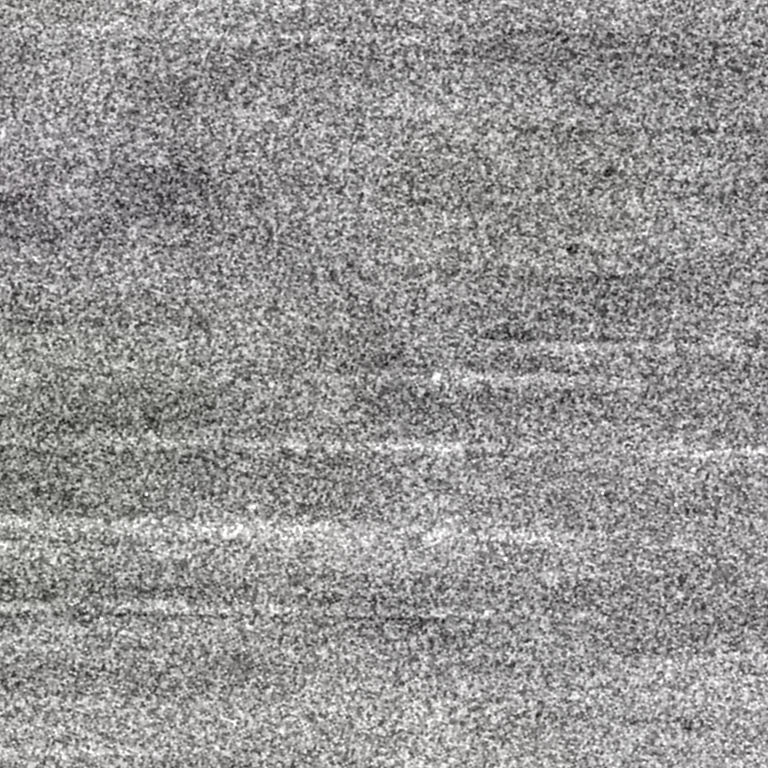
This texture is drawn by a WebGL 2 fragment shader. Its source:

```glsl
#version 300 es
precision highp float;
// Grey, grainy surface crossed by faint, almost level streaks.
// Two turned layers of value noise make the grain; stretched noise and
// jittered rows make bands and streaks; sparse cells hold specks.

uniform vec2 u_resolution;
out vec4 fragColor;

const vec3 BASE_COLOR = vec3(0.579, 0.573, 0.574);
const float GRAIN_AMOUNT = 0.245;
const vec2 GRAIN_FINE = vec2(285.0, 320.0);   // cells per canvas
const vec2 GRAIN_COARSE = vec2(235.0, 265.0);
const float STREAK_SLOPE = 0.02;
const float BRIGHT_ROWS = 11.0;
const float DARK_ROWS = 8.0;
const float BRIGHT_AMOUNT = 0.17;
const float DARK_AMOUNT = 0.17;
const float BAND_AMOUNT = 0.07;
const float FIBRE_AMOUNT = 0.045;
const float PATCH_AMOUNT = 0.04;
const float TINT_AMOUNT = 0.010;
const vec2 STAIN_CENTER = vec2(0.505, 0.51);
const float STAIN_RADIUS = 0.04;
const float STAIN_AMOUNT = 0.15;

// Integer hash of a lattice cell, 0 to 1
float hash(vec2 cell, float seed) {
    uvec2 q = uvec2(ivec2(cell)) * uvec2(1597u, 3571u);
    uint h = q.x ^ (q.y * 7919u) ^ (uint(seed) * 9781u);
    h = h * 747796405u + 2891336u;
    h = ((h >> ((h >> 28u) + 4u)) ^ h) * 277803737u;
    h = (h >> 22u) ^ h;
    return float(h >> 8u) / 16777216.0;
}

// Smooth value noise, -1 to 1
float noise(vec2 p, float seed) {
    vec2 cell = floor(p);
    vec2 f = fract(p);
    f = f * f * (3.0 - 2.0 * f);
    float low = mix(hash(cell, seed), hash(cell + vec2(1, 0), seed), f.x);
    float high = mix(hash(cell + vec2(0, 1), seed), hash(cell + vec2(1, 1), seed), f.x);
    return 2.0 * mix(low, high, f.y) - 1.0;
}

vec2 turn(vec2 p, float angle) {
    float c = cos(angle), s = sin(angle);
    return vec2(c * p.x - s * p.y, s * p.x + c * p.y);
}

// Two layers on differently turned lattices hide the grid
float grain(vec2 p) {
    float fine = noise(turn(p, 0.31) * GRAIN_FINE, 1.0);
    float coarse = noise(turn(p, -0.43) * GRAIN_COARSE, 2.0);
    return fine + 0.8 * coarse;
}

// Soft lines in jittered rows, fading in and out along their length
float streaks(vec2 p, float rows, float thin, float thick, float cover, float seed) {
    float home = floor(p.y * rows);
    float sum = 0.0;
    for (int i = -1; i <= 1; i++) {
        float row = home + float(i);
        vec2 id = vec2(row, 0.0);
        float center = (row + 0.2 + 0.6 * hash(id, seed)) / rows;
        float width = mix(thin, thick, hash(id, seed + 1.0));
        float wobble = 0.003 * noise(vec2(p.x * 7.0, row), seed + 2.0);
        float d = (p.y - center + wobble) / width;
        float along = noise(vec2(p.x * 2.6, row), seed + 3.0)
                    + 0.4 * noise(vec2(p.x * 17.0, row), seed + 4.0);
        sum += exp(-d * d) * smoothstep(-cover, 1.1 - cover, along);
    }
    return sum;
}

// Round soft dots in a few cells of a grid
float specks(vec2 p, float cells, float chance, float radius, float seed) {
    vec2 cell = floor(p * cells);
    vec2 offset = 0.2 + 0.6 * vec2(hash(cell, seed), hash(cell, seed + 1.0));
    float size = radius * mix(0.6, 1.2, hash(cell, seed + 2.0));
    float d = length(p - (cell + offset) / cells);
    return step(hash(cell, seed + 3.0), chance) * (1.0 - smoothstep(0.3 * size, size, d));
}

void main() {
    vec2 p = gl_FragCoord.xy / u_resolution;
    vec2 flow = vec2(p.x, p.y + STREAK_SLOPE * p.x + 0.003 * noise(p * 3.0, 10.0));

    // Broad light and dark areas
    float tone = 0.06 * (smoothstep(0.3, 0.0, p.y) - 0.3 * smoothstep(0.5, 0.9, p.y));
    tone += BAND_AMOUNT * noise(flow * vec2(1.3, 17.0), 11.0);
    tone += FIBRE_AMOUNT * noise(flow * vec2(9.0, 110.0), 12.0);
    tone += PATCH_AMOUNT * noise(p * vec2(9.0, 15.0), 13.0);

    // Streaks along the flow
    tone += BRIGHT_AMOUNT * streaks(flow, BRIGHT_ROWS, 0.004, 0.010, 0.25, 20.0);
    tone -= DARK_AMOUNT * streaks(flow, DARK_ROWS, 0.002, 0.005, 0.0, 30.0);

    // Stain with a ragged, grainy edge
    vec2 fromStain = (p - STAIN_CENTER) / STAIN_RADIUS;
    tone -= STAIN_AMOUNT * exp(-dot(fromStain, fromStain)) * (1.0 + 0.5 * noise(p * 60.0, 14.0));

    // Grain and specks
    tone += GRAIN_AMOUNT * grain(p);
    tone -= 0.3 * specks(p, 7.0, 0.16, 0.010, 40.0);
    tone += 0.4 * specks(p, 13.0, 0.07, 0.004, 50.0);

    // Slight drift between greenish and violet grey
    float tint = TINT_AMOUNT * noise(p * vec2(1.5, 4.0), 15.0);
    vec3 color = BASE_COLOR + tone + tint * vec3(0.3, -0.6, 1.0);
    fragColor = vec4(clamp(color, 0.0, 1.0), 1.0);
}
```
